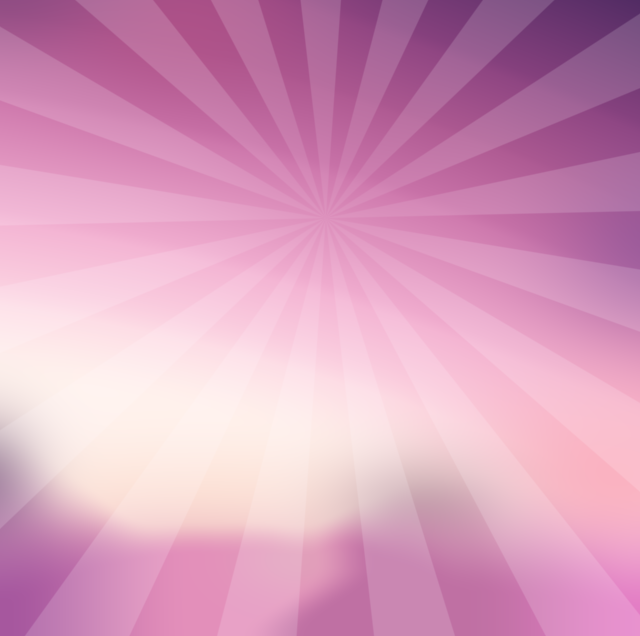
Give the GLSL for this background, as a Shadertoy shader.

```glsl
// A soft pink and violet dusk sky with a pale sunburst over a blurred horizon.
// The sky is a curved, tilted colour ramp tinted by elliptical glows; the ground
// is a soft mask, and the rays are an angular repeat laid over everything.

const float TAU = 6.2831853;
const float RAY_PAIRS = 17.0;
const vec2 BURST_CENTER = vec2(0.509, 0.657);

const vec3 CREAM  = vec3(1.00, 0.95, 0.93);
const vec3 BLUSH  = vec3(0.99, 0.84, 0.89);
const vec3 PINK   = vec3(0.95, 0.69, 0.82);
const vec3 ROSE   = vec3(0.80, 0.46, 0.67);
const vec3 BERRY  = vec3(0.68, 0.35, 0.57);
const vec3 PLUM   = vec3(0.54, 0.26, 0.50);
const vec3 NIGHT  = vec3(0.32, 0.17, 0.39);
const vec3 PEACH  = vec3(0.99, 0.88, 0.83);
const vec3 SALMON = vec3(0.92, 0.70, 0.73);
const vec3 CORAL  = vec3(0.98, 0.69, 0.75);
const vec3 TAUPE  = vec3(0.75, 0.63, 0.66);
const vec3 SHADE  = vec3(0.50, 0.40, 0.50);
const vec3 VIOLET = vec3(0.65, 0.34, 0.62);
const vec3 CANDY  = vec3(0.89, 0.56, 0.73);
const vec3 MAUVE  = vec3(0.75, 0.44, 0.64);
const vec3 ORCHID = vec3(0.89, 0.49, 0.77);

// Gradient noise
vec2 hashGradient(vec2 cell) {
    float h = fract(sin(dot(cell, vec2(127.1, 311.7))) * 43758.5);
    return vec2(cos(TAU * h), sin(TAU * h));
}

float gradientNoise(vec2 p) {
    vec2 i = floor(p), f = fract(p);
    vec2 w = f * f * (3.0 - 2.0 * f), e = vec2(1.0, 0.0);
    float a = dot(hashGradient(i), f);
    float b = dot(hashGradient(i + e.xy), f - e.xy);
    float c = dot(hashGradient(i + e.yx), f - e.yx);
    float d = dot(hashGradient(i + e.xx), f - e.xx);
    return mix(mix(a, b, w.x), mix(c, d, w.x), w.y);
}

// Elliptical falloff: 1 at the center, 0 far away
float glow(vec2 p, vec2 center, vec2 radius) {
    vec2 d = (p - center) / radius;
    return exp(-dot(d, d));
}

float ramp(float from, float to, float x) {
    return clamp((x - from) / (to - from), 0.0, 1.0);
}

// Sky: colour bands that sink toward the right
vec3 skyColor(vec2 uv) {
    float t = uv.y + 0.15 * uv.x + 0.15 * uv.x * uv.x;
    vec3 color = mix(CREAM, BLUSH, smoothstep(0.40, 0.58, t));
    color = mix(color, PINK, ramp(0.52, 0.67, t));
    color = mix(color, ROSE, ramp(0.65, 0.86, t));
    color = mix(color, BERRY, ramp(0.84, 0.98, t));
    color = mix(color, PLUM, ramp(0.97, 1.11, t));
    color = mix(color, NIGHT, ramp(1.09, 1.30, t));

    color = mix(color, vec3(0.70, 0.32, 0.53), 0.7 * glow(uv, vec2(0.29, 0.97), vec2(0.20, 0.13)));
    color = mix(color, vec3(0.53, 0.29, 0.50), 0.75 * glow(uv, vec2(0.0, 1.02), vec2(0.15, 0.09)));
    color = mix(color, vec3(0.54, 0.33, 0.60), 0.65 * glow(uv, vec2(1.04, 0.61), vec2(0.16, 0.14)));
    return color;
}

// Low haze: warm light and grey shadows above the horizon
vec3 addHaze(vec3 color, vec2 uv) {
    color = mix(color, PEACH, 0.85 * glow(uv, vec2(0.30, 0.21), vec2(0.32, 0.09)));
    color = mix(color, SALMON, 0.8 * glow(uv, vec2(0.28, 0.135), vec2(0.34, 0.06)));
    color = mix(color, CORAL, 0.95 * glow(uv, vec2(0.96, 0.25), vec2(0.25, 0.17)));
    color = mix(color, TAUPE, 0.85 * glow(uv, vec2(0.66, 0.20), vec2(0.13, 0.08)));
    return mix(color, SHADE, 0.9 * glow(uv, vec2(-0.03, 0.235), vec2(0.085, 0.10)));
}

// Ground: violet, candy pink, mauve and orchid from left to right
vec3 groundColor(vec2 uv) {
    float cloudEdge = 0.43 + 0.11 * smoothstep(0.0, 0.11, uv.y);
    vec3 color = mix(VIOLET, CANDY, smoothstep(0.0, 0.30, uv.x));
    color = mix(color, vec3(0.88, 0.65, 0.73), 0.7 * glow(uv, vec2(0.47, 0.12), vec2(0.10, 0.06)));
    color = mix(color, MAUVE, smoothstep(-0.05, 0.05, uv.x - cloudEdge));
    return mix(color, ORCHID, smoothstep(0.72, 1.0, uv.x));
}

float groundMask(vec2 uv) {
    float left = 1.0 - smoothstep(0.0, 0.25, uv.x);
    float right = smoothstep(0.50, 0.75, uv.x);
    float bump = smoothstep(0.48, 0.57, uv.x) - 1.8 * smoothstep(0.65, 1.0, uv.x);
    float height = 0.152 + 0.035 * left + 0.022 * bump;
    height += 0.012 * gradientNoise(uv * vec2(12.0, 5.0));
    float blur = 0.028 + 0.11 * left + 0.07 * right;
    return 1.0 - smoothstep(height - blur, height + blur, uv.y);
}

// Sunburst: 1 inside a pale ray, smoothed by distance to its edge
float rayMask(vec2 p, float pairs, float phase, float pixel) {
    float wave = sin(pairs * (atan(p.y, p.x) - phase));
    float edge = wave * length(p) / pairs;
    return smoothstep(-pixel, pixel, edge);
}

// Rays are faint near their center and gain strength outward
float rayOpacity(float radius) {
    return mix(0.08, 0.165, smoothstep(0.0, 0.32, radius));
}

void mainImage(out vec4 fragColor, in vec2 fragCoord) {
    vec2 uv = fragCoord / iResolution.xy;
    vec2 fromBurst = (uv - BURST_CENTER) * vec2(iResolution.x / iResolution.y, 1.0);

    vec3 color = addHaze(skyColor(uv), uv);
    color = mix(color, groundColor(uv), groundMask(uv));

    float ray = rayMask(fromBurst, RAY_PAIRS, radians(1.3), 1.0 / iResolution.y);
    color = mix(color, vec3(1.0, 0.98, 1.0), rayOpacity(length(fromBurst)) * ray);
    fragColor = vec4(color, 1.0);
}
```
